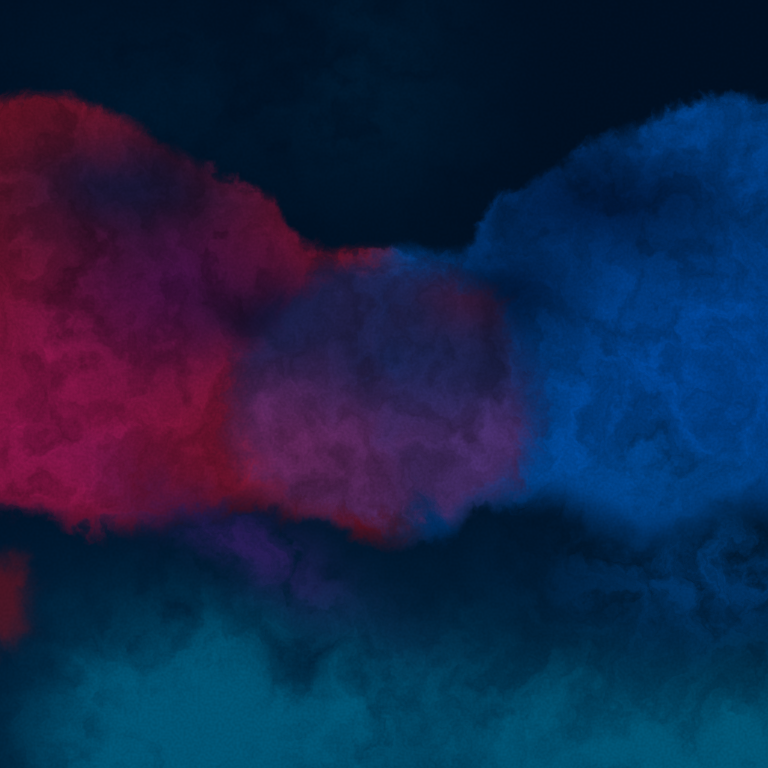
A Shadertoy shader for this background:

```glsl
// Crimson and blue storm clouds meeting in a violet dome above teal fog.
#define WARP 0.036
#define RIM_SOFTNESS 0.013
#define BASE_SOFTNESS 0.026
#define DETAIL 0.62
#define GRAIN 0.09
#define NIGHT vec3(0.0, 0.06, 0.135)
#define CRIMSON vec3(0.41, 0.065, 0.14)
#define MAGENTA vec3(0.53, 0.07, 0.28)
#define COBALT vec3(0.0, 0.22, 0.47)
#define AZURE vec3(0.0, 0.30, 0.61)
#define VIOLET vec3(0.28, 0.15, 0.36)
#define TEAL vec3(0.0, 0.345, 0.475)

vec2 hashGradient(vec2 cell) {
    vec3 h = fract(cell.xyx * vec3(0.1031, 0.1030, 0.0973));
    h += dot(h, h.yzx + 33.33);
    float angle = 6.2832 * fract((h.x + h.y) * h.z);
    return vec2(cos(angle), sin(angle));
}

float gradientNoise(vec2 p) {
    vec2 i = floor(p), f = fract(p);
    vec2 u = f * f * f * (f * (f * 6.0 - 15.0) + 10.0);
    vec2 e = vec2(0.0, 1.0);
    float a = dot(hashGradient(i), f);
    float b = dot(hashGradient(i + e.yx), f - e.yx);
    float c = dot(hashGradient(i + e.xy), f - e.xy);
    float d = dot(hashGradient(i + e.yy), f - e.yy);
    return mix(mix(a, b, u.x), mix(c, d, u.x), u.y);
}

float fbm(vec2 p) {
    float sum = 0.0, amplitude = 0.6;
    for (int i = 0; i < 6; i++) {
        sum += amplitude * gradientNoise(p);
        p = mat2(1.6, 1.2, -1.2, 1.6) * p + 7.3;
        amplitude *= 0.56;
    }
    return sum;
}

// Soft elliptical spot
float spot(vec2 p, vec2 center, vec2 radius) {
    vec2 d = (p - center) / radius;
    return exp(-dot(d, d));
}

vec3 redCloud(vec2 p) {
    vec3 c = CRIMSON;
    c = mix(c, MAGENTA, 0.9 * spot(p, vec2(0.06, 0.43), vec2(0.19, 0.19)));
    c = mix(c, vec3(0.27, 0.06, 0.28), 0.9 * spot(p, vec2(0.23, 0.63), vec2(0.15, 0.11)));
    c = mix(c, vec3(0.08, 0.08, 0.20), 0.95 * spot(p, vec2(0.17, 0.755), vec2(0.15, 0.075)));
    return mix(c, vec3(0.07, 0.06, 0.17), 0.95 * spot(p, vec2(0.355, 0.59), vec2(0.085, 0.05)));
}

vec3 blueCloud(vec2 p) {
    vec3 c = COBALT;
    c = mix(c, vec3(0.0, 0.25, 0.55), spot(p, vec2(0.92, 0.56), vec2(0.18, 0.16)));
    c = mix(c, AZURE, 0.7 * spot(p, vec2(0.86, 0.37), vec2(0.14, 0.06)));
    c = mix(c, vec3(0.0, 0.085, 0.22), 0.9 * spot(p, vec2(0.79, 0.735), vec2(0.15, 0.075)));
    return mix(c, vec3(0.0, 0.08, 0.20), 0.9 * spot(p, vec2(0.66, 0.61), vec2(0.085, 0.065)));
}

void mainImage(out vec4 fragColor, in vec2 fragCoord) {
    vec2 uv = fragCoord / iResolution.xy;
    vec2 swirl = vec2(fbm(uv * 9.0), fbm(uv * 9.0 + 19.0));
    vec2 p = uv + WARP * swirl;
    float billow = fbm(uv * 5.0 + 1.1 * swirl + 4.0);
    float wisps = fbm(uv * vec2(15.0, 11.0) + 2.0 * swirl + 31.0);

    // Night sky with faint haze
    vec3 color = NIGHT;
    float haze = spot(p, vec2(0.22, 0.87), vec2(0.25, 0.14)) + spot(p, vec2(0.5, 0.9), vec2(0.13, 0.18));
    color += vec3(0.0, 0.045, 0.06) * haze * (0.6 + billow);
    color += vec3(0.0, 0.04, 0.06) * smoothstep(0.45, 0.2, p.y);

    // Shoulders mirrored about a low central saddle
    float side = abs(p.x - 0.5);
    float top = 0.677 + 0.06 * smoothstep(0.10, 0.15, side) + 0.13 * smoothstep(0.1, 0.43, side);
    top += 0.018 * wisps;
    float base = 0.33 + 0.02 * cos(19.0 * (side - 0.2)) + 0.02 * billow + 0.035 * wisps;
    float soft = RIM_SOFTNESS * (1.0 + 0.8 * billow);
    float body = smoothstep(top + soft, top - soft, p.y);
    body *= smoothstep(base - BASE_SOFTNESS, base + BASE_SOFTNESS, p.y);
    float split = smoothstep(0.45, 0.55, p.x + 0.08 * billow);
    vec3 cloud = mix(redCloud(p), blueCloud(p), split);
    cloud *= 1.0 + DETAIL * (0.5 * billow + 0.75 * wisps);
    color = mix(color, cloud, 0.95 * body);

    // Violet dome between the shoulders
    float radius = length((p - vec2(0.5, 0.475)) / vec2(0.198, 0.185));
    float dome = smoothstep(1.12, 0.84, radius + 0.2 * wisps);
    vec3 domeColor = mix(VIOLET, vec3(0.09, 0.12, 0.28), smoothstep(0.42, 0.56, p.y));
    domeColor = mix(domeColor, vec3(0.34, 0.12, 0.30), 0.6 * spot(p, vec2(0.36, 0.4), vec2(0.09, 0.1)));
    domeColor = mix(domeColor, vec3(0.24, 0.08, 0.19), 0.8 * spot(p, vec2(0.6, 0.6), vec2(0.06, 0.05)));
    domeColor *= 1.0 + 0.35 * billow + 0.4 * wisps;
    color = mix(color, domeColor, 0.88 * dome * smoothstep(0.305, 0.35, p.y + 0.05 * wisps));

    // Trailing wisps under the clouds
    vec2 slanted = vec2(p.x, p.y + 0.52 * (p.x - 0.32));
    float trail = spot(slanted, vec2(0.32, 0.285), vec2(0.15, 0.05));
    color = mix(color, vec3(0.16, 0.10, 0.33), trail * clamp(0.7 + 1.4 * wisps, 0.0, 1.0));
    float veil = spot(p, vec2(0.93, 0.25), vec2(0.18, 0.1));
    color = mix(color, vec3(0.0, 0.21, 0.42), veil * clamp(0.7 + 1.6 * wisps, 0.0, 1.0));
    float ember = spot(p, vec2(-0.01, 0.215), vec2(0.05, 0.055));
    color = mix(color, vec3(0.34, 0.07, 0.13), 0.85 * smoothstep(0.1, 0.8, ember + 0.3 * wisps));

    // Fog banks along the ground
    float fog = spot(p, vec2(0.24, 0.04), vec2(0.21, 0.18)) + spot(p, vec2(0.97, 0.0), vec2(0.32, 0.14));
    fog += 0.5 * spot(p, vec2(0.54, 0.06), vec2(0.25, 0.15));
    fog *= 1.0 + 0.45 * billow + 0.45 * wisps;
    fog -= 0.35 * spot(p, vec2(0.385, 0.135), vec2(0.045, 0.04));
    color = mix(color, TEAL, 0.95 * smoothstep(0.02, 1.05, fog));

    color *= 1.0 + GRAIN * gradientNoise(uv * 260.0);
    fragColor = vec4(clamp(color, 0.0, 1.0), 1.0);
}
```
